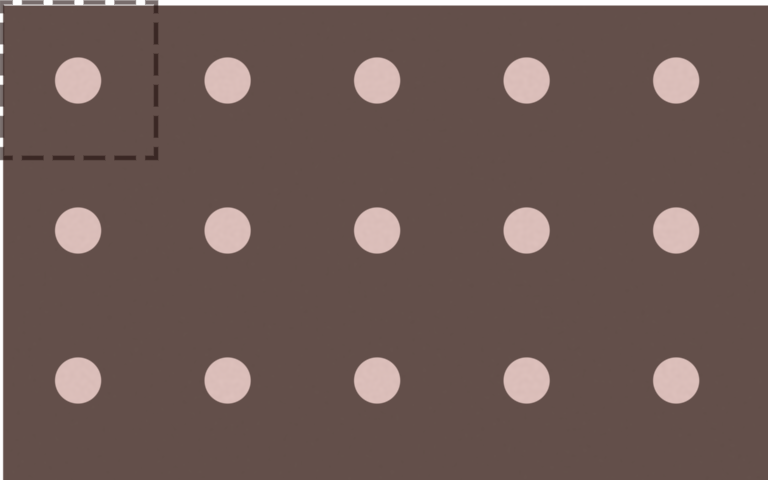
A Shadertoy shader for this pattern:

```glsl
// Pale pink dots on a square grid over a brown ground, with a thin white margin
// at the top and left and a dashed frame around the first tile.
// Distance functions give the shapes; faint gradient noise mottles the colours.

// Lengths are in canvas heights, measured from the upper left corner.
const vec3 GROUND = vec3(0.388, 0.310, 0.290);
const vec3 DOT = vec3(0.858, 0.745, 0.727);
const vec3 PAPER = vec3(0.995);
const vec3 DASH = vec3(0.12, 0.05, 0.04);
const float DASH_OPACITY = 0.6;

const vec2 PITCH = vec2(0.3115, 0.3125);
const vec2 FIRST_DOT = vec2(0.1627, 0.1677);
const float DOT_RADIUS = 0.0481;
const vec2 MARGIN = vec2(0.0065, 0.0115);

const vec2 FRAME_MIN = vec2(0.004, 0.005);
const vec2 FRAME_MAX = vec2(0.325, 0.329);
const float FRAME_HALF_WIDTH = 0.0046;
const float DASHES_PER_SIDE = 5.0;
const float DASH_HALF_SHARE = 0.35;

const float GRAIN_SCALE = 90.0;
const float GRAIN_DOT = 0.018;
const float GRAIN_GROUND = 0.005;

vec2 hashGradient(vec2 cell) {
    vec2 h = vec2(dot(cell, vec2(127.1, 311.7)), dot(cell, vec2(269.5, 183.3)));
    return 2.0 * fract(sin(h) * 43758.5) - 1.0;
}

float gradientNoise(vec2 p) {
    vec2 i = floor(p), f = fract(p);
    vec2 u = f * f * (3.0 - 2.0 * f);
    vec2 e = vec2(1.0, 0.0);
    float a = dot(hashGradient(i), f);
    float b = dot(hashGradient(i + e.xy), f - e.xy);
    float c = dot(hashGradient(i + e.yx), f - e.yx);
    float d = dot(hashGradient(i + e.xx), f - e.xx);
    return mix(mix(a, b, u.x), mix(c, d, u.x), u.y);
}

// Signed distance to the nearest dot of the grid
float dotGrid(vec2 p) {
    vec2 q = p - FIRST_DOT;
    return length(q - PITCH * round(q / PITCH)) - DOT_RADIUS;
}

// Signed distance to the dashed frame, with a dash centred on every corner
float dashedFrame(vec2 p) {
    vec2 size = FRAME_MAX - FRAME_MIN;
    vec2 edge = abs(p - 0.5 * (FRAME_MIN + FRAME_MAX)) - 0.5 * size;
    vec2 stepSize = size / DASHES_PER_SIDE;
    vec2 t = (p - FRAME_MIN) / stepSize;
    vec2 dash = (abs(t - round(t)) - DASH_HALF_SHARE) * stepSize;
    vec2 line = abs(edge) - FRAME_HALF_WIDTH;
    vec2 limit = edge - FRAME_HALF_WIDTH;
    float horizontal = max(line.y, max(dash.x, limit.x));
    float vertical = max(line.x, max(dash.y, limit.y));
    return min(horizontal, vertical);
}

float coverage(float dist) {
    float softness = 1.0 / iResolution.y;
    return 1.0 - smoothstep(-softness, softness, dist);
}

void mainImage(out vec4 fragColor, in vec2 fragCoord) {
    vec2 p = vec2(fragCoord.x, iResolution.y - fragCoord.y) / iResolution.y;
    float grain = gradientNoise(p * GRAIN_SCALE);

    // Ground inside the white margin
    vec2 inset = MARGIN - p;
    vec3 color = mix(PAPER, GROUND + GRAIN_GROUND * grain, coverage(max(inset.x, inset.y)));

    // Dots, then the translucent frame on top
    color = mix(color, DOT + GRAIN_DOT * grain, coverage(dotGrid(p)));
    color = mix(color, DASH, DASH_OPACITY * coverage(dashedFrame(p)));

    fragColor = vec4(color, 1.0);
}
```
